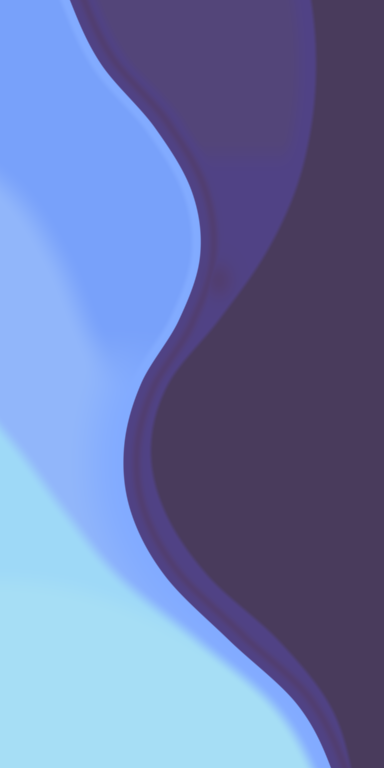
Give the GLSL for this background, as a Shadertoy shader.

```glsl
// Flowing abstract waves: blue and cyan silk on the left, violet ribbon and dark plum on the right.
#define RIM_WIDTH 0.032
#define RIBBON_SOFTNESS 0.007
#define CYAN_SOFTNESS 0.022
#define STREAK_OFFSET 0.034
#define STREAK_WIDTH 0.012

const vec3 DEEP_BLUE = vec3(0.47, 0.63, 0.98);
const vec3 RIM_BLUE = vec3(0.51, 0.67, 1.0);
const vec3 PERIWINKLE = vec3(0.57, 0.715, 0.98);
const vec3 CYAN = vec3(0.62, 0.85, 0.97);
const vec3 PALE_CYAN = vec3(0.65, 0.87, 0.96);
const vec3 VIOLET = vec3(0.315, 0.26, 0.52);
const vec3 MAUVE = vec3(0.325, 0.27, 0.475);
const vec3 STREAK = vec3(0.318, 0.238, 0.42);
const vec3 DARK_PLUM = vec3(0.285, 0.23, 0.36);

// Horizontal control values, evenly spaced from bottom to top
const float MAIN_WAVE[15] = float[15](0.90, 0.862, 0.773, 0.596, 0.430,
    0.341, 0.323, 0.367, 0.466, 0.521, 0.500, 0.404, 0.263, 0.182, 0.13);
const float RIBBON_WAVE[15] = float[15](0.93, 0.914, 0.857, 0.724, 0.542,
    0.430, 0.393, 0.438, 0.570, 0.688, 0.768, 0.810, 0.823, 0.810, 0.77);
const float CYAN_WAVE[15] = float[15](0.86, 0.812, 0.708, 0.513, 0.307,
    0.169, 0.044, -0.1, -0.25, -0.4, -0.55, -0.7, -0.85, -1.0, -1.15);
const float FOLD_WAVE[15] = float[15](0.70, 0.64, 0.58, 0.52, 0.46,
    0.40, 0.34, 0.276, 0.214, 0.143, 0.026, -0.2, -0.4, -0.6, -0.8);

// Approximate signed distance to a Catmull-Rom wave, positive on its right
float waveDistance(float knots[15], vec2 p) {
    float t = p.y * 12.0;
    int i = int(clamp(floor(t), 0.0, 11.0));
    float f = t - float(i);
    float k0 = knots[i], k1 = knots[i + 1], k2 = knots[i + 2], k3 = knots[i + 3];
    float a = 0.5 * (k2 - k0);
    float b = k0 - 2.5 * k1 + 2.0 * k2 - 0.5 * k3;
    float c = 0.5 * (k3 - k0) + 1.5 * (k1 - k2);
    float x = k1 + f * (a + f * (b + f * c));
    float slope = (a + f * (2.0 * b + 3.0 * f * c)) * 12.0 * iResolution.x / iResolution.y;
    return (p.x - x) / sqrt(1.0 + slope * slope);
}

// Blue folds and the cyan pool
vec3 blueSide(vec2 p, float edge) {
    float inside = -edge;
    vec3 color = mix(RIM_BLUE, PERIWINKLE, smoothstep(0.0, 0.16, inside));
    float fold = smoothstep(-0.045, 0.05, waveDistance(FOLD_WAVE, p));
    fold *= smoothstep(RIM_WIDTH * 0.4, RIM_WIDTH, inside);
    fold *= smoothstep(0.48, 0.58, p.y);
    color = mix(color, DEEP_BLUE, fold);

    float poolEdge = waveDistance(CYAN_WAVE, p);
    float pool = 1.0 - smoothstep(-CYAN_SOFTNESS, CYAN_SOFTNESS, poolEdge);
    float depth = 0.235 - 0.31 * p.x * p.x - p.y;
    vec3 poolColor = mix(CYAN, PALE_CYAN, smoothstep(-0.03, 0.01, depth));
    return mix(color, poolColor, pool);
}

// Violet ribbon with a shaded streak, fading into plum
vec3 violetSide(vec2 p, float edge) {
    float ribbon = waveDistance(RIBBON_WAVE, p);
    float mauve = smoothstep(0.02, 0.07, -ribbon) * smoothstep(0.05, 0.08, edge);
    mauve *= smoothstep(0.775, 0.82, p.y);
    vec3 color = mix(VIOLET, MAUVE, mauve);

    float offset = (edge - STREAK_OFFSET) / STREAK_WIDTH;
    float streak = 0.75 * exp(-offset * offset);
    vec2 knot = (p - vec2(0.57, 0.635)) / vec2(0.035, 0.022);
    streak = max(streak, 0.8 * exp(-dot(knot, knot)));
    color = mix(color, STREAK, streak);
    return mix(color, DARK_PLUM, smoothstep(-RIBBON_SOFTNESS, RIBBON_SOFTNESS, ribbon));
}

void mainImage(out vec4 fragColor, in vec2 fragCoord) {
    vec2 p = fragCoord / iResolution.xy;
    float edge = waveDistance(MAIN_WAVE, p);
    float pixel = 1.0 / iResolution.x;
    vec3 color = mix(blueSide(p, edge), violetSide(p, edge), smoothstep(-pixel, pixel, edge));
    fragColor = vec4(color, 1.0);
}
```
